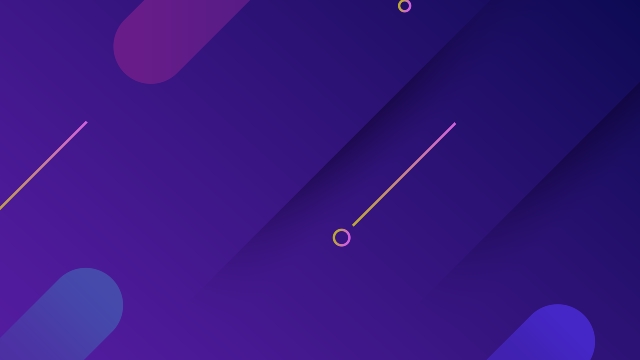
A Shadertoy shader for this background:

```glsl
const vec3 VIOLET = vec3(0.33, 0.11, 0.63);
const vec3 NAVY = vec3(0.05, 0.04, 0.325);
const vec3 SHADE = vec3(0.06, 0.01, 0.20);
const vec3 GOLD = vec3(0.74, 0.66, 0.20);
const vec3 PINK = vec3(0.82, 0.38, 0.86);
const vec2 DIAGONAL = vec2(0.70710678);

// Antialiased coverage of a signed distance
float cover(float d, float px) {
    return 1.0 - smoothstep(-0.5 * px, 0.5 * px, d);
}

// Position along and across the diagonal
vec2 diagonalFrame(vec2 p) {
    return vec2(dot(p, DIAGONAL), dot(p, vec2(DIAGONAL.x, -DIAGONAL.y)));
}

// Half-infinite capsule: its body runs to the upper right (+1) or lower left (-1)
float capsule(vec2 p, vec2 tip, float radius, float side) {
    vec2 q = diagonalFrame(p - tip);
    q.x = min(q.x * side, 0.0);
    return length(q) - radius;
}

// Square-ended diagonal stroke
float stroke(vec2 p, vec2 start, float len, float halfWidth) {
    vec2 q = diagonalFrame(p - start);
    q.x -= 0.5 * len;
    vec2 d = abs(q) - vec2(0.5 * len, halfWidth);
    return max(d.x, d.y);
}

float ring(vec2 p, vec2 center, float radius, float halfWidth) {
    return abs(length(p - center) - radius) - halfWidth;
}

// Crisp on its upper-left edge, soft below, fading toward both ends
float foldShadow(vec2 p, float offset, vec2 rise, vec2 decay, float width, float px) {
    float d = (p.x - p.y - offset) * DIAGONAL.x;
    float along = p.x + p.y;
    float soft = pow(clamp(1.0 - d / width, 0.0, 1.0), 1.5);
    float ends = smoothstep(rise.x, rise.y, along)
               * (1.0 - 0.65 * smoothstep(decay.x, decay.y, along));
    return cover(-d, px) * soft * ends;
}

vec3 paintStroke(vec3 col, vec2 p, vec2 start, float len, float px) {
    float t = clamp(diagonalFrame(p - start).x / len, 0.0, 1.0);
    return mix(col, mix(GOLD, PINK, t), cover(stroke(p, start, len, 0.0036), px));
}

vec3 paintRing(vec3 col, vec2 p, vec2 center, float radius, float px) {
    float t = smoothstep(-radius, radius, p.x - center.x - 0.3 * (p.y - center.y));
    return mix(col, mix(GOLD, PINK, t), cover(ring(p, center, radius, 0.0034), px));
}

void mainImage(out vec4 fragColor, in vec2 fragCoord) {
    float px = 1.0 / iResolution.y;
    vec2 p = fragCoord * px;

    // Backdrop
    float t = clamp((0.9 * p.x + p.y) / 2.6, 0.0, 1.0);
    vec3 col = mix(VIOLET, NAVY, pow(t, 1.22));

    // Folds
    float upperFold = foldShadow(p, 0.362, vec2(0.60, 1.70), vec2(1.8, 2.4), 0.135, px);
    float lowerFold = foldShadow(p, 1.005, vec2(1.22, 2.35), vec2(2.7, 3.2), 0.135, px);
    col = mix(col, SHADE, 0.6 * max(upperFold, lowerFold));

    // Capsules
    vec3 plum = mix(vec3(0.41, 0.11, 0.54), vec3(0.35, 0.11, 0.53),
                    smoothstep(0.32, 0.68, p.x));
    vec3 steel = mix(vec3(0.30, 0.19, 0.64), vec3(0.27, 0.29, 0.67),
                     smoothstep(0.0, 0.5, p.x + p.y));
    vec3 indigo = mix(vec3(0.25, 0.13, 0.69), vec3(0.27, 0.15, 0.78),
                      smoothstep(1.4, 1.7, p.x + p.y));
    col = mix(col, plum, cover(capsule(p, vec2(0.419, 0.871), 0.104, 1.0), px));
    col = mix(col, steel, cover(capsule(p, vec2(0.238, 0.152), 0.104, -1.0), px));
    col = mix(col, indigo, cover(capsule(p, vec2(1.549, 0.051), 0.104, -1.0), px));

    // Strokes and rings
    col = paintStroke(col, p, vec2(-0.044, 0.377), 0.403, px);
    col = paintStroke(col, p, vec2(0.980, 0.373), 0.403, px);
    col = paintRing(col, p, vec2(0.949, 0.340), 0.0215, px);
    col = paintRing(col, p, vec2(1.124, 0.984), 0.0152, px);

    fragColor = vec4(col, 1.0);
}
```
